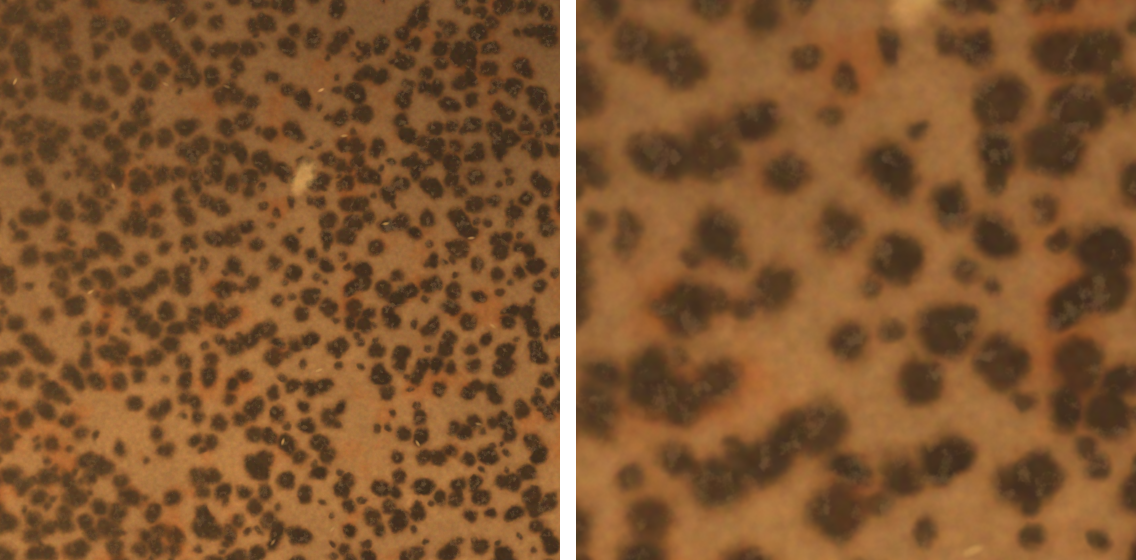
Left: the whole. Right: its middle third, enlarged.
Give the GLSL for this texture, as a WebGL 2 fragment shader.

```glsl
#version 300 es
precision highp float;
// Soft dark cells with rusty halos scattered over a warm, unevenly lit amber ground.

uniform vec2 u_resolution;
out vec4 fragColor;

const float TAU = 6.2832;

vec3 hash3(vec2 p) {
    vec3 q = fract(p.xyx * vec3(0.1031, 0.1030, 0.0973));
    q += dot(q, q.yxz + 33.33);
    return fract((q.xxy + q.yzz) * q.zyx);
}

float valueNoise(vec2 p) {
    vec2 cell = floor(p);
    vec2 f = fract(p);
    f = f * f * (3.0 - 2.0 * f);
    float low = mix(hash3(cell).x, hash3(cell + vec2(1, 0)).x, f.x);
    float high = mix(hash3(cell + vec2(0, 1)).x, hash3(cell + vec2(1, 1)).x, f.x);
    return mix(low, high, f.y);
}

float fbm(vec2 p) {
    float sum = 0.0;
    float amplitude = 0.5;
    for (int i = 0; i < 4; i++) {
        sum += amplitude * valueNoise(p);
        p = mat2(1.6, 1.2, -1.2, 1.6) * p + 17.3;
        amplitude *= 0.5;
    }
    return sum / 0.9375;
}

float softDisc(float dist, float radius, float blur) {
    return 1.0 - smoothstep(radius - blur, radius + blur, dist);
}

// Length of d after a rotation and a stretch along one axis.
float ovalLength(vec2 d, float angle, float stretch) {
    float c = cos(angle);
    float s = sin(angle);
    d = mat2(c, -s, s, c) * d;
    return length(d * vec2(1.0 / stretch, stretch));
}

// Jittered grid of ovals: x = core coverage, y = halo coverage.
vec2 scatterCells(vec2 uv, float count, float keep, vec2 radii, float blur, float seed) {
    vec2 home = floor(uv * count);
    vec2 clear = vec2(1.0);
    for (int j = -1; j <= 1; j++) {
        for (int i = -1; i <= 1; i++) {
            vec2 id = home + vec2(i, j);
            vec3 place = hash3(id + seed);
            vec3 form = hash3(id + seed + 71.7);
            float crowding = 0.7 * (valueNoise(id * 0.38 + seed) - 0.5);
            if (place.z > keep + crowding) continue;
            vec2 center = (id + 0.05 + 0.9 * place.xy) / count;
            float dist = ovalLength(uv - center, form.x * TAU, 1.0 + 0.18 * form.y);
            float radius = mix(radii.x, radii.y, form.z);
            float strength = 0.78 + 0.22 * form.y;
            clear.x *= 1.0 - strength * softDisc(dist, radius, blur);
            clear.y *= 1.0 - softDisc(dist, radius + 0.004, blur + 0.004);
        }
    }
    return 1.0 - clear;
}

// Rare small pale slivers.
float scatterFlecks(vec2 uv, float count) {
    vec2 id = floor(uv * count);
    vec3 place = hash3(id + 205.0);
    vec3 form = hash3(id + 311.0);
    vec2 center = (id + 0.2 + 0.6 * place.xy) / count;
    float dist = ovalLength(uv - center, form.x * TAU, 1.5);
    return step(place.z, 0.16) * softDisc(dist, 0.0035, 0.0025) * (0.3 + 0.5 * form.y);
}

vec3 groundColor(vec2 uv) {
    float light = 0.95 - 0.72 * smoothstep(0.1, 1.0, uv.y);
    light -= 0.22 * smoothstep(0.5, 1.0, uv.x);
    light += 0.5 * (fbm(uv * 7.0 + 3.0) - 0.5);
    vec3 color = mix(vec3(0.48, 0.33, 0.19), vec3(0.71, 0.485, 0.265), clamp(light, 0.0, 1.1));
    float rust = smoothstep(0.55, 0.85, fbm(uv * 16.0 + 40.0));
    return color * mix(vec3(1.0), vec3(1.03, 0.9, 0.8), rust);
}

void main() {
    vec2 uv = gl_FragCoord.xy / u_resolution;

    // Focus sharpens toward the right; a small warp roughens outlines.
    float focus = smoothstep(0.0, 0.75, uv.x);
    float blur = mix(0.0085, 0.0055, focus);
    vec2 wobble = vec2(fbm(uv * 55.0), fbm(uv * 55.0 + 90.0)) - 0.5;
    vec2 warped = uv + 0.010 * wobble;

    vec2 large = scatterCells(warped, 30.0, 0.64, vec2(0.0105, 0.0165), blur, 11.0);
    vec2 small = scatterCells(warped, 44.0, 0.17, vec2(0.005, 0.008), blur * 0.65, 53.0);
    vec2 cover = 1.0 - (1.0 - large) * (1.0 - small * vec2(0.8, 0.6));

    // Ground, rusty halo, then mottled dark core.
    vec3 color = groundColor(uv);
    color *= mix(vec3(1.0), vec3(0.84, 0.76, 0.69), cover.y);
    float mottle = smoothstep(0.5, 0.8, fbm(uv * 110.0 + 7.0));
    vec3 core = mix(vec3(0.31, 0.225, 0.135), vec3(0.235, 0.17, 0.11), focus);
    core += vec3(0.13, 0.11, 0.075) * mottle * (0.4 + 0.6 * focus);
    color = mix(color, core, cover.x * 0.94);

    // Pale slivers and one blurred bright patch.
    float patchDist = ovalLength(uv - vec2(0.542, 0.685) + 0.02 * wobble, 1.3, 1.25);
    float glow = max(scatterFlecks(uv, 11.0), 0.85 * softDisc(patchDist, 0.022, 0.011));
    color = mix(color, vec3(0.82, 0.61, 0.34), glow);

    // Fine grain.
    color *= 1.0 + 0.16 * (fbm(uv * 130.0 + 25.0) - 0.5);
    color += 0.03 * (vec3(valueNoise(uv * 210.0), valueNoise(uv * 210.0 + 60.0), valueNoise(uv * 210.0 + 120.0)) - 0.5);
    fragColor = vec4(clamp(color, 0.0, 1.0), 1.0);
}
```
